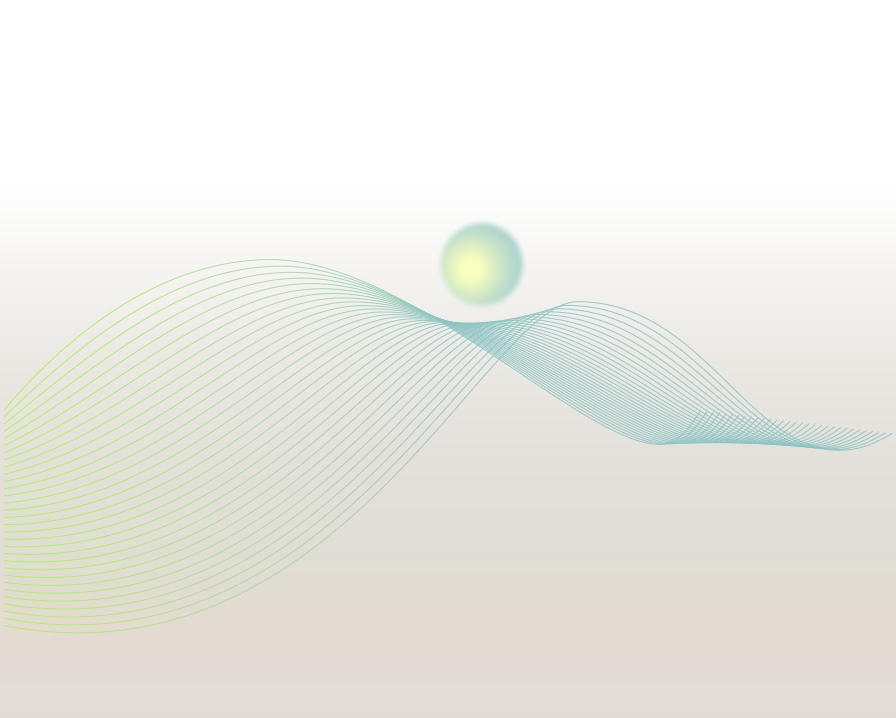
A WebGL 2 fragment shader for this background:

```glsl
#version 300 es
precision highp float;
// Draws a ribbon of fine blended curves and a soft glowing orb over a pale vertical gradient.

uniform vec2 u_resolution;
out vec4 outColor;

// Layout grid: the canvas is GRID.x units wide, with y running down from the top.
const vec2 GRID = vec2(768.0, 614.0);

// Ribbon
const int LINE_COUNT = 31;
const float LINE_WIDTH = 0.85;
const float LINE_OPACITY = 0.9;
const vec3 LIME = vec3(0.66, 0.96, 0.30);
const vec3 SAGE = vec3(0.65, 0.84, 0.66);
const vec3 TEAL = vec3(0.55, 0.77, 0.76);

// Control points of the first and last curve: three joined cubic Beziers each
const vec2 FIRST[10] = vec2[10](
  vec2(4, 350), vec2(60, 284), vec2(140, 222), vec2(232, 222), vec2(350, 222),
  vec2(500, 380), vec2(565, 380), vec2(582, 380), vec2(592, 364), vec2(600, 352));
const vec2 LAST[10] = vec2[10](
  vec2(4, 535), vec2(290, 590), vec2(418, 258), vec2(495, 258), vec2(602, 258),
  vec2(640, 385), vec2(720, 385), vec2(738, 385), vec2(752, 378), vec2(764, 371));
// Extra drop of each control point for the curves in between
const float SAG[10] = float[10](0.0, 0.0, 136.0, 136.0, 136.0, -14.0, -14.0, -14.0, 0.0, 0.0);

// Orb
const vec2 ORB_CENTER = vec2(413.0, 226.0);
const vec2 ORB_FOCUS = vec2(403.5, 230.0);
const float ORB_RADIUS = 39.5;
const float ORB_BLUR = 9.0;
const vec3 ORB_CORE = vec3(0.98, 1.0, 0.74);
const vec3 ORB_MIDDLE = vec3(0.80, 0.90, 0.78);
const vec3 ORB_RIM = vec3(0.69, 0.83, 0.81);

// Background stops: colour in rgb, height on the grid in w
const vec4 SKY[7] = vec4[7](
  vec4(1.0, 1.0, 1.0, 155), vec4(0.975, 0.973, 0.965, 205),
  vec4(0.925, 0.915, 0.898, 300), vec4(0.89, 0.878, 0.855, 395),
  vec4(0.876, 0.867, 0.828, 475), vec4(0.89, 0.857, 0.822, 535),
  vec4(0.88, 0.863, 0.837, 614));

vec3 background(float y) {
  vec3 color = SKY[0].rgb;
  for (int i = 1; i < 7; i++) {
    float k = clamp((y - SKY[i - 1].w) / (SKY[i].w - SKY[i - 1].w), 0.0, 1.0);
    color = mix(color, SKY[i].rgb, k);
  }
  return color;
}

vec2 control(int i, float blend) {
  return mix(FIRST[i], LAST[i], blend) + vec2(0.0, SAG[i] * blend * (1.0 - blend));
}

// Distance to one curve, found by solving the Bezier for the x of p
float curveDistance(vec2 p, float blend) {
  int first = p.x < control(3, blend).x ? 0 : p.x < control(6, blend).x ? 3 : 6;
  vec2 a = control(first, blend);
  vec2 b = control(first + 1, blend);
  vec2 c = control(first + 2, blend);
  vec2 d = control(first + 3, blend);

  // Polynomial form: a + s * (k1 + s * (k2 + s * k3))
  vec2 k1 = 3.0 * (b - a);
  vec2 k2 = 3.0 * (c - 2.0 * b + a);
  vec2 k3 = d - a + 3.0 * (b - c);
  float s = clamp((p.x - a.x) / (d.x - a.x), 0.0, 1.0);
  for (int i = 0; i < 5; i++) {
    float error = a.x + s * (k1.x + s * (k2.x + s * k3.x)) - p.x;
    s = clamp(s - error / (k1.x + s * (2.0 * k2.x + 3.0 * s * k3.x)), 0.0, 1.0);
  }
  vec2 offset = p - (a + s * (k1 + s * (k2 + s * k3)));
  vec2 tangent = normalize(k1 + s * (2.0 * k2 + 3.0 * s * k3));
  float across = abs(offset.x * tangent.y - offset.y * tangent.x);
  return max(across, abs(offset.x));
}

vec3 lineColor(float x) {
  vec3 color = mix(LIME, SAGE, smoothstep(20.0, 270.0, x));
  return mix(color, TEAL, smoothstep(230.0, 400.0, x));
}

vec3 addOrb(vec3 color, vec2 p) {
  float reach = length(p - ORB_FOCUS);
  vec3 glow = mix(ORB_CORE, ORB_MIDDLE, smoothstep(4.0, 30.0, reach));
  glow = mix(glow, ORB_RIM, smoothstep(22.0, 44.0, reach));
  float edge = length(p - ORB_CENTER);
  return mix(color, glow, 1.0 - smoothstep(ORB_RADIUS - ORB_BLUR, ORB_RADIUS, edge));
}

void main() {
  vec2 uv = gl_FragCoord.xy / u_resolution;
  vec2 p = vec2(uv.x, 1.0 - uv.y) * GRID;
  float pixel = GRID.x / u_resolution.x;
  vec3 color = addOrb(background(p.y), p);

  // Ribbon: blend the curves and lay them over each other
  vec3 ink = lineColor(p.x);
  float strength = LINE_OPACITY * min(1.0, LINE_WIDTH / pixel);
  float halfWidth = 0.5 * max(LINE_WIDTH, pixel);
  for (int i = 0; i < LINE_COUNT; i++) {
    float dist = curveDistance(p, float(i) / float(LINE_COUNT - 1));
    float cover = clamp((halfWidth - dist) / pixel + 0.5, 0.0, 1.0);
    color = mix(color, ink, cover * strength);
  }
  outColor = vec4(color, 1.0);
}
```
